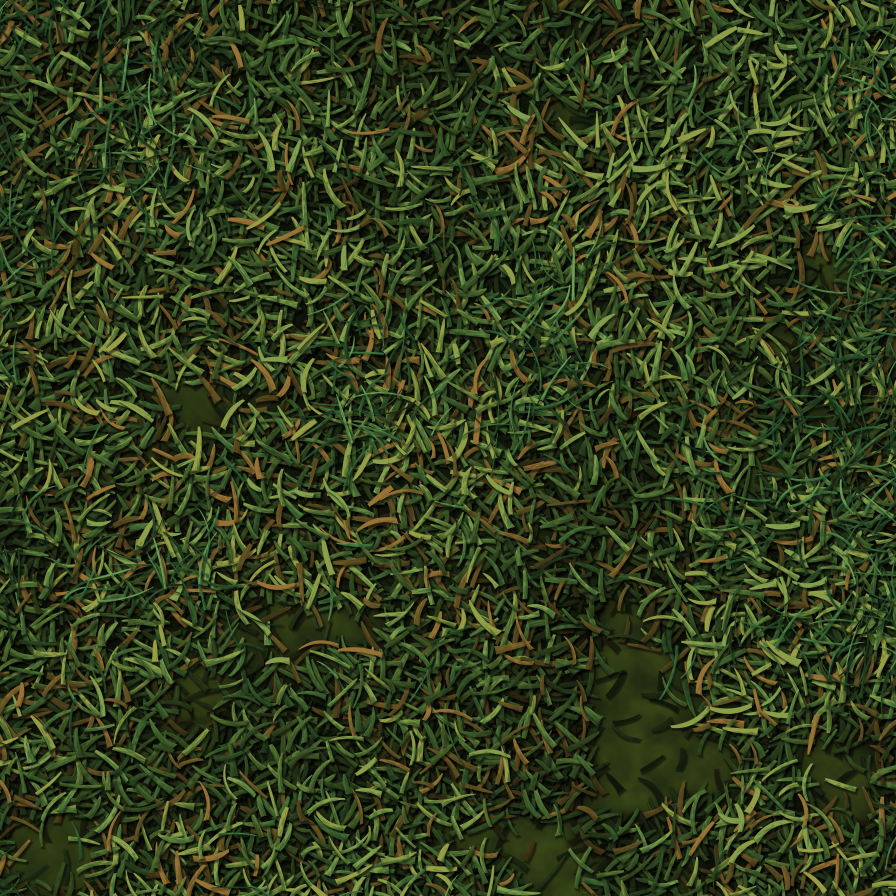
Reproduce this texture procedurally as a Shadertoy shader.

```glsl
#define SHADE vec3(0.05, 0.06, 0.025)
#define DEEP vec3(0.13, 0.18, 0.08)
#define LEAF vec3(0.21, 0.31, 0.14)
#define LIGHT vec3(0.33, 0.45, 0.21)
#define TIP vec3(0.57, 0.62, 0.29)
#define STRAW vec3(0.38, 0.31, 0.13)
#define DRY_TIP vec3(0.60, 0.45, 0.21)
#define BLADE_LAYERS 14
#define TUFT_LAYERS 5
#define BLADE_CELLS 30.0
#define TUFT_CELLS 26.0

vec4 hash4(vec2 p) {
    return fract(sin(p.x * vec4(127.1, 269.5, 419.2, 371.9)
                   + p.y * vec4(311.7, 183.3, 371.9, 97.3)) * 43758.5453);
}

float noise(vec2 p) {
    vec2 i = floor(p), f = fract(p);
    f = f * f * (3.0 - 2.0 * f);
    return mix(mix(hash4(i).x, hash4(i + vec2(1, 0)).x, f.x),
               mix(hash4(i + vec2(0, 1)).x, hash4(i + vec2(1, 1)).x, f.x), f.y);
}

float fbm(vec2 p) {
    return 0.55 * noise(p) + 0.3 * noise(p * 2.1 + 7.3) + 0.15 * noise(p * 4.3 + 3.1);
}

// Patches of bare moss and of fine bluish grass
float mossMask(vec2 p) { return smoothstep(0.66, 0.8, fbm(p * 6.0 + 4.7)); }
float tuftMask(vec2 p) { return smoothstep(0.48, 0.68, fbm(p * 4.5 + 21.4)); }

// Green ramp from shadow to sunlit tip
vec3 greenRamp(float v) {
    v *= 4.0;
    vec3 c = mix(SHADE, DEEP, clamp(v, 0.0, 1.0));
    c = mix(c, LEAF, clamp(v - 1.0, 0.0, 1.0));
    c = mix(c, LIGHT, clamp(v - 2.0, 0.0, 1.0));
    return mix(c, TIP, clamp(v - 3.0, 0.0, 1.0));
}

// Curved strip along x; size holds half length and half width
float bladeDistance(vec2 q, vec2 size, float bend, float sharpness) {
    float t = clamp(q.x / size.x, -1.0, 1.0);
    float y = q.y - bend * size.x * (t * t - 0.4);
    float width = size.y * mix(1.0 - 0.3 * t * t, 0.95 - 0.75 * t * abs(t), sharpness);
    return max(abs(y) - width, abs(q.x) - size.x);
}

// Paints one scattered layer of blades over the colour below
vec3 paintLayer(vec3 col, vec2 p, float layer, float depth, float cells, bool fine) {
    float edge = 0.7 / iResolution.y;
    vec2 shift = hash4(vec2(layer, 5.7)).xy;
    vec2 home = floor(p * cells + shift);
    for (int j = -1; j <= 1; j++)
    for (int i = -1; i <= 1; i++) {
        vec2 id = home + vec2(i, j);
        vec2 seed = id + layer * 17.3;
        vec4 a = hash4(seed);
        vec2 centre = (id + a.xy - shift) / cells;
        vec2 d = p - centre;
        if (dot(d, d) > 1.1 / (cells * cells)) continue;

        vec4 b = hash4(seed + 53.1);
        vec4 c = hash4(seed + 91.7);
        float presence = fine ? tuftMask(centre) : 1.0 - 0.92 * mossMask(centre);
        if (b.w > presence) continue;

        // Shape: mostly upright, combed by a slow field
        float angle = 1.57 + 2.2 * (noise(centre * 5.0) - 0.5) + 2.9 * (a.z - 0.5);
        if (c.w > 0.8) angle += 1.5;
        float cs = cos(angle), sn = sin(angle);
        vec2 q = vec2(cs * d.x + sn * d.y, cs * d.y - sn * d.x);
        vec2 size = fine ? vec2(mix(0.015, 0.032, a.w), mix(0.0007, 0.0016, b.x))
                         : vec2(mix(0.010, 0.025, a.w), mix(0.0016, 0.0034, b.x));
        float bend = (b.y - 0.5) * 0.6;
        float dist = bladeDistance(q, size, bend, c.x);

        // Cast shadow
        vec2 s = d + vec2(-0.0015, 0.0022);
        vec2 qs = vec2(cs * s.x + sn * s.y, cs * s.y - sn * s.x);
        float shadow = 1.0 - smoothstep(-0.001, 0.0025, bladeDistance(qs, size, bend, c.x));
        col *= 1.0 - (fine ? 0.3 : 0.5) * shadow;

        // Shading across and along the blade
        float t = clamp(q.x / size.x, -1.0, 1.0);
        float across = (q.y - bend * size.x * (t * t - 0.4)) / size.y;
        float side = across * sign(cs + 0.3 * sn);
        float v = mix(0.13, 1.0, pow(depth, 1.45)) * mix(0.45, 1.15, b.z);
        v *= 1.0 + 0.16 * side + 0.14 * t;
        v *= 0.72 + 0.56 * noise(centre * 6.0 + 31.0);
        v *= 0.8 + 0.4 * noise(vec2(q.x * 220.0, q.y * 700.0) + seed);

        vec3 tint = greenRamp(v) * mix(vec3(0.88, 1.0, 1.04), vec3(1.06, 1.0, 0.92), c.z);
        if (fine) tint = greenRamp(v * 0.8) * vec3(0.74, 1.0, 1.12);
        float dryChance = 0.06 + 0.26 * noise(centre * 7.0 + 60.0);
        if (!fine && c.y < dryChance)
            tint = mix(mix(SHADE, STRAW, clamp(v * 1.7, 0.0, 1.0)), DRY_TIP,
                       smoothstep(0.6, 1.1, v));
        col = mix(col, tint, 1.0 - smoothstep(-edge, edge, dist));
    }
    return col;
}

void mainImage(out vec4 fragColor, in vec2 fragCoord) {
    vec2 p = fragCoord / iResolution.y;

    // Dark soil with soft moss
    vec3 col = mix(SHADE * 0.7, DEEP * 0.8, fbm(p * 30.0) * 0.7);
    vec3 moss = mix(DEEP * 0.8, vec3(0.25, 0.30, 0.09), fbm(p * 38.0 + 9.0));
    col = mix(col, moss, mossMask(p));

    // Blades from the deepest layer to the top
    for (int k = 0; k < BLADE_LAYERS; k++) {
        float depth = float(k) / float(BLADE_LAYERS - 1);
        col = paintLayer(col, p, float(k), depth, BLADE_CELLS, false);
    }

    // Fine tufts lying over the turf
    for (int k = 0; k < TUFT_LAYERS; k++) {
        float depth = mix(0.55, 1.0, float(k) / float(TUFT_LAYERS - 1));
        col = paintLayer(col, p, float(k) + 20.0, depth, TUFT_CELLS, true);
    }
    fragColor = vec4(col, 1.0);
}
```
